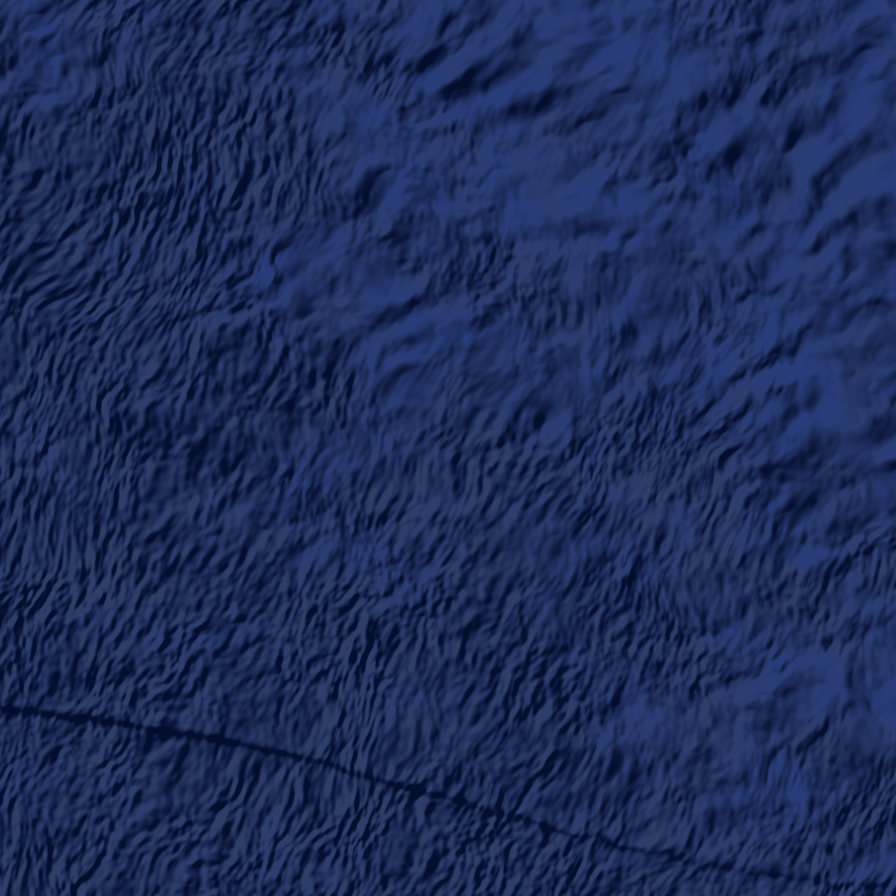
A WebGL 2 fragment shader for this texture:

```glsl
#version 300 es
precision highp float;
// Dark blue wrinkled hide in raking light, with one long curved crease.

uniform vec2 u_resolution;
out vec4 outColor;

const vec3 SHADOW   = vec3(0.012, 0.055, 0.180);
const vec3 MIDTONE  = vec3(0.092, 0.148, 0.315);
const vec3 LIT_GREY = vec3(0.185, 0.245, 0.400);
const vec3 LIT_BLUE = vec3(0.155, 0.235, 0.475);
const vec2 LIGHT_DIR   = vec2(-0.82, 0.57);
const float LIGHT_STEP = 0.0020;            // distance between relief samples
const vec2 WRINKLE_FREQ = vec2(80.0, 34.0); // across and along the fine folds
const vec2 GRAIN_FREQ   = vec2(135.0, 85.0);
const vec2 SWELL_FREQ   = vec2(18.0, 30.0); // along and across the soft swells
const float LUMP_FREQ    = 40.0;
const float WRINKLE_TILT = -0.36;
const float SWELL_TILT   = 0.58;
const float BASE_TONE    = 0.50;
const float RELIEF_GAIN  = 0.46;
const float DRIFT_GAIN   = 0.30;
const float CREASE_WIDTH = 0.0040;

// Integer hash giving a gradient vector for each lattice cell
vec2 cellGradient(vec2 cell) {
    uvec2 v = uvec2(ivec2(cell) + 4096);
    v = v * 1664525u + 1013904223u;
    v.x += v.y * 1664525u;
    v.y += v.x * 1664525u;
    v ^= v >> 16u;
    v.x += v.y * 1664525u;
    v.y += v.x * 1664525u;
    v ^= v >> 16u;
    return vec2(v & 65535u) / 32767.5 - 1.0;
}

float gradientNoise(vec2 p) {
    vec2 cell = floor(p);
    vec2 f = p - cell;
    vec2 w = f * f * f * (f * (f * 6.0 - 15.0) + 10.0);
    float a = dot(cellGradient(cell), f);
    float b = dot(cellGradient(cell + vec2(1, 0)), f - vec2(1, 0));
    float c = dot(cellGradient(cell + vec2(0, 1)), f - vec2(0, 1));
    float d = dot(cellGradient(cell + vec2(1, 1)), f - vec2(1, 1));
    return mix(mix(a, b, w.x), mix(c, d, w.x), w.y);
}

float fbm(vec2 p) {
    float sum = 0.0;
    float amplitude = 1.0;
    for (int i = 0; i < 4; i++) {
        sum += amplitude * gradientNoise(p);
        p = p * 2.03 + 17.3;
        amplitude *= 0.55;
    }
    return sum;
}

// Coordinates along and across a direction at the given angle
vec2 alignTo(vec2 p, float angle) {
    float c = cos(angle);
    float s = sin(angle);
    return vec2(c * p.x + s * p.y, c * p.y - s * p.x);
}

// 0 where folds are fine, 1 where the surface is smooth and swollen
float smoothness(vec2 p) {
    float bias = 0.65 * (p.x + 0.9 * p.y - 0.98);
    vec2 bands = alignTo(p, -0.4) * vec2(3.5, 6.0);
    return smoothstep(-0.25, 0.42, bias + 0.75 * fbm(bands + 5.0));
}

float relief(vec2 p, float soft) {
    vec2 bend = vec2(gradientNoise(p * 4.0 + 31.0), gradientNoise(p * 4.0 + 57.0));
    vec2 ripple = vec2(gradientNoise(p * 15.0 + 73.0), gradientNoise(p * 15.0 + 91.0));
    vec2 q = p + 0.045 * bend + 0.014 * ripple;
    vec2 folds = alignTo(q, WRINKLE_TILT);
    vec2 swells = alignTo(q, SWELL_TILT);

    float wrinkle = gradientNoise(folds * WRINKLE_FREQ) / WRINKLE_FREQ.x;
    float grain = gradientNoise(folds * GRAIN_FREQ + 11.0) / GRAIN_FREQ.x;
    float swell = gradientNoise(swells * SWELL_FREQ + 23.0) / SWELL_FREQ.y;
    float lump = gradientNoise(q * LUMP_FREQ + 37.0);
    float pleat = (0.6 * lump + sqrt(lump * lump + 0.006)) / LUMP_FREQ;

    float fine = 0.90 * wrinkle + 0.85 * grain + 0.40 * pleat + 0.25 * swell;
    float coarse = 0.85 * swell + 0.50 * pleat + 0.12 * wrinkle + 0.12 * grain;
    return mix(fine, coarse, soft);
}

void main() {
    vec2 p = gl_FragCoord.xy / u_resolution;
    float soft = smoothness(p);

    // Slope towards the light, plus broad drifts of brightness
    float slope = (relief(p, soft) - relief(p + LIGHT_DIR * LIGHT_STEP, soft)) / LIGHT_STEP;
    float strength = RELIEF_GAIN * (1.0 + 0.7 * gradientNoise(p * 9.0 + 19.0));
    float drift = DRIFT_GAIN * fbm(alignTo(p, -0.35) * vec2(5.0, 10.0) + 43.0);
    float tone = BASE_TONE + 0.22 * soft + drift + strength * slope;

    // Long crease: dark and thin at the left, ragged and faint at the right
    float path = 0.208 - 0.2 * p.x + 0.015 * sin(6.2832 * p.x);
    float offset = p.y - path - mix(0.003, 0.012, p.x) * fbm(p * 26.0);
    float depth = mix(0.75, 0.30, p.x) * (0.9 + 0.8 * gradientNoise(p * 21.0));
    float crease = exp(-pow(offset / CREASE_WIDTH, 2.0));
    float lip = exp(-pow((offset - 0.014) / 0.009, 2.0));
    tone = clamp(tone - depth * crease + 0.12 * lip, 0.0, 1.0);

    // Tonal ramp: the smooth areas reflect a purer blue
    float blueness = clamp(0.15 + 0.75 * soft + 0.7 * fbm(p * 12.0 + 67.0), 0.0, 1.0);
    vec3 lit = mix(LIT_GREY, LIT_BLUE, blueness);
    vec3 color = mix(SHADOW, MIDTONE, smoothstep(-0.05, 0.55, tone));
    color = mix(color, lit, smoothstep(0.32, 1.0, tone));
    outColor = vec4(color, 1.0);
}
```
